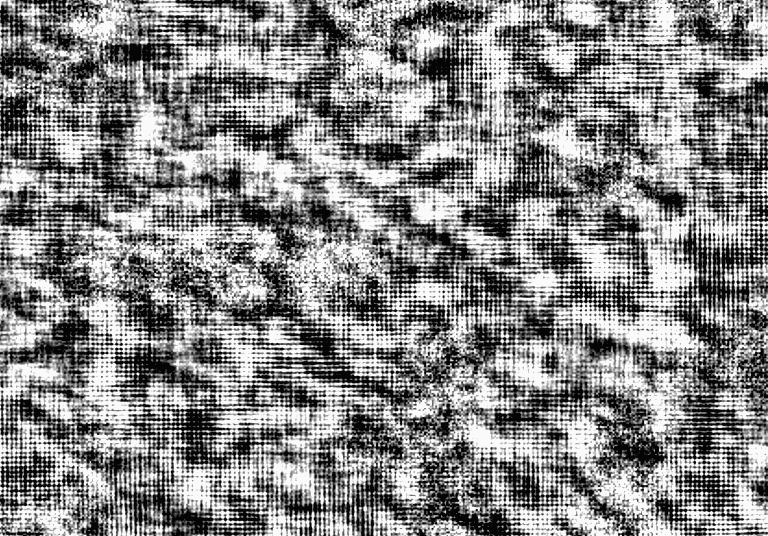
Reproduce this texture procedurally as a WebGL 2 fragment shader.

```glsl
#version 300 es
precision highp float;
precision highp int;
// Worn black and white woven cloth: slanted ink blotches broken up by crossed threads and speckle.

uniform vec2 u_resolution;
out vec4 fragColor;

// All frequencies are per canvas height.
const vec2 BLOTCH_FREQ = vec2(12.5, 20.0);
const float BLOTCH_GAIN = 1.2;
const float DETAIL_GAIN = 0.6;
const float TILT_BOTTOM = 0.28;
const float TILT_TOP = 0.04;
const float THREAD_FREQ = 113.0;
const float STREAK_FREQ = 190.0;
const float STREAK_STRETCH = 0.14;
const float STREAK_GAIN = 0.36;
const float SPECKLE_FREQ = 290.0;
const float SPECKLE_GAIN = 0.40;
const float PATCH_FREQ = 9.0;
const float MEAN_TONE = 0.54;
const float INK = 0.02;
const float PAPER = 0.98;
const float TAU = 6.2831853;

float hash(vec2 cell) {
    uvec2 q = uvec2(ivec2(cell)) * uvec2(1597u, 3571u);
    uint n = (q.x ^ (q.y << 7)) * 747796u + q.y * 28933u;
    n = (n ^ (n >> 15)) * 739391u;
    n = (n ^ (n >> 13)) * 668265u;
    n ^= n >> 16;
    return float(n & 65535u) / 65535.0;
}

// Value noise in -1..1
float valueNoise(vec2 p) {
    vec2 i = floor(p), f = fract(p);
    f = f * f * (3.0 - 2.0 * f);
    float low = mix(hash(i), hash(i + vec2(1, 0)), f.x);
    float high = mix(hash(i + vec2(0, 1)), hash(i + vec2(1, 1)), f.x);
    return 2.0 * mix(low, high, f.y) - 1.0;
}

float slope(vec2 cell, vec2 offset) {
    float angle = TAU * hash(cell);
    return dot(vec2(cos(angle), sin(angle)), offset);
}

// Gradient noise, roughly -0.7..0.7
float gradientNoise(vec2 p) {
    vec2 i = floor(p), f = fract(p);
    vec2 w = f * f * f * (f * (f * 6.0 - 15.0) + 10.0);
    vec2 r = vec2(1, 0), u = vec2(0, 1);
    return mix(mix(slope(i, f), slope(i + r, f - r), w.x),
               mix(slope(i + u, f - u), slope(i + 1.0, f - 1.0), w.x), w.y);
}

// Soft blotches that lean down to the right, more so near the bottom
float blotches(vec2 p) {
    vec2 q = p;
    q.y += mix(TILT_BOTTOM, TILT_TOP, p.y) * (p.x - 0.7);
    q += 0.012 * vec2(valueNoise(p * 17.0 + 40.0), valueNoise(p * 17.0 + 80.0));
    float tone = BLOTCH_GAIN * gradientNoise(q * BLOTCH_FREQ + 11.0);
    tone += DETAIL_GAIN * gradientNoise(q * BLOTCH_FREQ * 2.1 + 57.0);
    return tone + 0.35 * gradientNoise(q * vec2(3.0, 7.0) + 23.0);
}

// One set of threads: "across" runs over the threads, "along" follows them
float threads(float across, float along, float seed) {
    vec2 p = vec2(across, along);
    float wobble = 0.9 * valueNoise(p * vec2(22.0, 9.0) + seed);
    float strength = 0.25 + 0.28 * valueNoise(p * PATCH_FREQ + seed * 2.0);
    float weave = max(strength, 0.0) * cos(TAU * THREAD_FREQ * across + wobble);
    vec2 stretched = p * STREAK_FREQ * vec2(1.0, STREAK_STRETCH);
    return weave + STREAK_GAIN * valueNoise(stretched + seed * 3.0);
}

void main() {
    vec2 p = gl_FragCoord.xy / u_resolution.y;

    float grain = threads(p.x, p.y, 131.0) + threads(p.y, p.x, 277.0);
    float speckle = valueNoise(p * SPECKLE_FREQ + 19.0);

    // Some areas lose the weave and show mostly speckle
    float worn = smoothstep(-0.1, 0.7, valueNoise(p * 6.0 + 301.0));
    grain = grain * mix(1.0, 0.5, worn) + speckle * SPECKLE_GAIN * mix(0.8, 1.6, worn);

    float tone = clamp(MEAN_TONE + blotches(p) + grain, 0.0, 1.0);
    fragColor = vec4(vec3(mix(INK, PAPER, tone)), 1.0);
}
```
